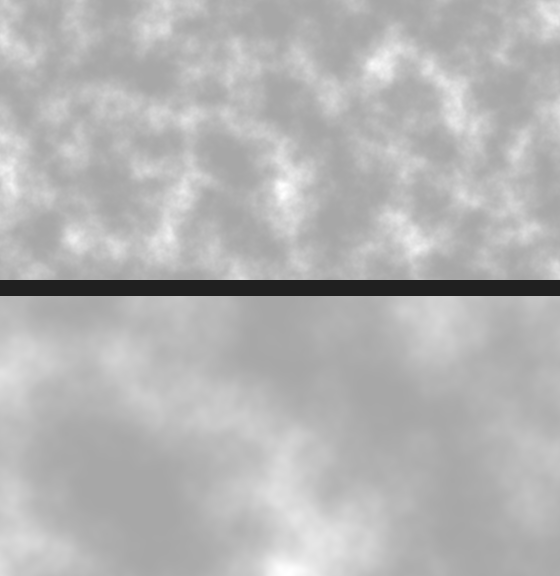
Top, the full canvas; bottom, a detail of the centre.
Reproduce this texture procedurally as a Shadertoy shader.

```glsl
const float CLOUD_SCALE = 5.0;   // largest cells per canvas height
const int OCTAVES = 5;
const vec3 SHADOW_GRAY = vec3(0.653);
const vec3 BRIGHT_GRAY = vec3(0.898);

// Unit gradient with a hashed direction
vec2 gradient(vec2 cell) {
    vec3 p = fract(cell.xyx * vec3(0.1031, 0.1030, 0.0973));
    p += dot(p, p.yzx + 33.33);
    float angle = 6.28319 * fract((p.x + p.y) * p.z);
    return vec2(cos(angle), sin(angle));
}

float cornerValue(vec2 cell, vec2 offset, vec2 corner) {
    return dot(gradient(cell + corner), offset - corner);
}

float gradientNoise(vec2 p) {
    vec2 cell = floor(p);
    vec2 f = p - cell;
    vec2 fade = f * f * f * (f * (f * 6.0 - 15.0) + 10.0);
    float low = mix(cornerValue(cell, f, vec2(0, 0)), cornerValue(cell, f, vec2(1, 0)), fade.x);
    float high = mix(cornerValue(cell, f, vec2(0, 1)), cornerValue(cell, f, vec2(1, 1)), fade.x);
    return mix(low, high, fade.y);
}

// Octaves are turned against each other to hide the lattice
float cloudNoise(vec2 p, int octaves) {
    const mat2 turnAndDouble = mat2(1.6, 1.2, -1.2, 1.6);
    float sum = 0.0;
    float amplitude = 1.0;
    for (int i = 0; i < octaves; i++) {
        sum += amplitude * gradientNoise(p);
        p = turnAndDouble * p + vec2(17.3, 41.7);
        amplitude *= 0.5;
    }
    return sum;
}

// Squaring flattens the shadows and lifts the highlights
vec3 cloudColor(float density, vec3 shadow, vec3 bright) {
    float light = max(0.5 + 0.85 * density, 0.0);
    return mix(shadow, bright, light * light);
}

void mainImage(out vec4 fragColor, in vec2 fragCoord) {
    vec2 uv = fragCoord / iResolution.y;
    float density = cloudNoise(uv * CLOUD_SCALE + vec2(23.4, 57.8), OCTAVES);
    fragColor = vec4(cloudColor(density, SHADOW_GRAY, BRIGHT_GRAY), 1.0);
}
```
